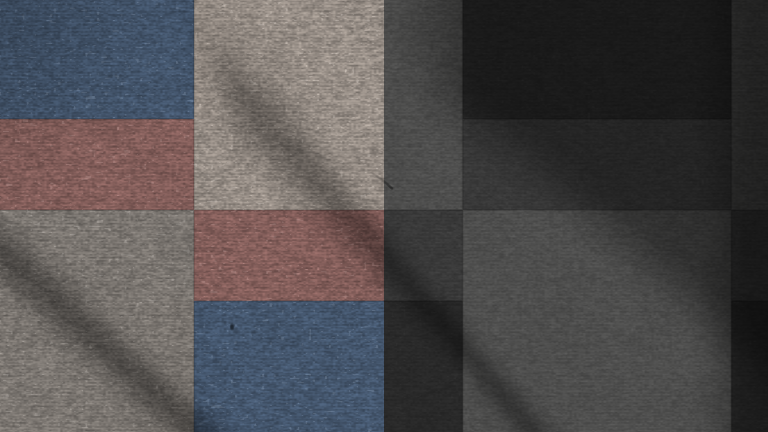
A Shadertoy shader for this texture:

```glsl
// Woven cloth in wide colour-blocked columns, each alternate column flipped,
// with the right half drained to charcoal. Blocks come from a mirrored stripe
// profile; yarn is stretched value noise, and folds are soft shaded curves.

float hash(vec2 p) {
    vec3 q = fract(vec3(p.xyx) * 0.1031);
    q += dot(q, q.yzx + 33.33);
    return fract((q.x + q.y) * q.z);
}

float noise(vec2 p) {
    vec2 i = floor(p), f = fract(p);
    f = f * f * (3.0 - 2.0 * f);
    return mix(mix(hash(i), hash(i + vec2(1, 0)), f.x),
               mix(hash(i + vec2(0, 1)), hash(i + vec2(1, 1)), f.x), f.y);
}

// Antialiased step over a signed distance
float cover(float d) {
    return clamp(d * iResolution.y + 0.5, 0.0, 1.0);
}

// Blue over red over taupe, or their charcoal versions
vec3 stripes(float y, vec3 taupe, float drained) {
    vec3 low  = mix(taupe, vec3(0.305, 0.305, 0.302), drained);
    vec3 mid  = mix(vec3(0.51, 0.365, 0.35), vec3(0.225), drained);
    vec3 high = mix(vec3(0.265, 0.335, 0.425), vec3(0.16), drained);
    return mix(mix(low, mid, cover(y - 0.514)), high, cover(y - 0.7245));
}

// Thin dark line at a given distance from a join
float seam(float d) {
    return 1.0 - smoothstep(0.0, 0.004, abs(d));
}

// Soft profile of a fold, 1 on its centre line
float fold(float d, float width) {
    return exp(-d * d / (width * width));
}

// Yarn brightness around zero: streaky rows with fine grain
float weave(vec2 p) {
    float wobble = 0.002 * noise(p * 9.0);
    float rows = sin((p.y + wobble) * 6.2832 * 128.0);
    float streaks = noise(p * vec2(75.0, 230.0)) - 0.5;
    float grain = noise(p * vec2(190.0, 290.0) + 40.0) - 0.5;
    float patches = noise(p * 14.0) - 0.5;
    return 0.035 * rows + 0.20 * streaks + 0.24 * grain + 0.05 * patches;
}

// Light falling over the rumpled cloth
float shading(vec2 p) {
    float u = p.x - 0.463;
    float leftFold = fold((p.y - 0.42 + 0.92 * p.x) * 0.72, 0.048);
    float longFold = fold((p.y - 0.885 + 1.1 * u + 0.06 * u * u) * 0.66,
                          mix(0.065, 0.035, smoothstep(0.5, 1.1, p.x)));
    longFold *= smoothstep(0.40, 0.60, p.x);
    float light = (1.0 - 0.36 * leftFold) * (1.0 - 0.32 * longFold);

    // Broad shadow rolling off to the upper right
    float v = p.x - 1.088;
    float above = p.y - 0.70 + 0.70 * v + 0.22 * v * v;
    float shadow = smoothstep(-0.10, 0.13, above) * smoothstep(0.84, 1.14, p.x);
    light *= 1.0 - 0.37 * shadow;
    light *= 1.0 - 0.32 * smoothstep(1.58, 1.76, p.x);

    // Dim upper left corner
    return light * (1.0 - 0.14 * smoothstep(0.5, 0.0, length(p - vec2(0.0, 1.0))));
}

void mainImage(out vec4 fragColor, in vec2 fragCoord) {
    vec2 p = fragCoord / iResolution.y;
    float aspect = iResolution.x / iResolution.y;
    float drained = cover(p.x - 0.5 * aspect);

    // Columns: positive distance lies inside a flipped one
    float s = (p.x - 0.449) / 0.622;
    float column = (0.5 - abs(mod(s + 0.5, 2.0) - 1.0)) * 0.622;
    float flipped = cover(column);
    vec3 upright = stripes(p.y, vec3(0.475, 0.455, 0.435), drained);
    vec3 mirrored = stripes(1.028 - p.y, vec3(0.585, 0.55, 0.52), drained);
    vec3 col = mix(upright, mirrored, flipped);

    // Joins between blocks
    float y = mix(p.y, 1.028 - p.y, step(0.0, column));
    float joins = max(seam(column), max(seam(y - 0.514), seam(y - 0.7245)));
    col *= 1.0 - 0.16 * joins;

    // Yarn, quieter on the charcoal side
    col *= 1.0 + weave(p) * mix(1.0, 0.65, drained);
    float flecks = smoothstep(0.80, 0.98, noise(p * vec2(110.0, 210.0) + 7.0));
    col += flecks * mix(0.09, 0.018, drained);
    col *= shading(p);

    // Hairline crease and one dark speck
    vec2 along = vec2(0.143, -0.092), q = p - vec2(0.764, 0.657);
    float t = clamp(dot(q, along) / dot(along, along), 0.0, 1.0);
    float bend = 0.008 * sin(3.1416 * t) + 0.003 * (noise(p * 45.0) - 0.5);
    float hair = length(q - along * t - vec2(0.0, bend));
    col *= 1.0 - 0.38 * t * (1.0 - smoothstep(0.001, 0.005, hair));
    float speck = length((p - vec2(0.537, 0.243)) * vec2(1.0, 0.6));
    col *= 1.0 - 0.5 * (1.0 - smoothstep(0.002, 0.007, speck));

    fragColor = vec4(clamp(col, 0.0, 1.0), 1.0);
}
```
